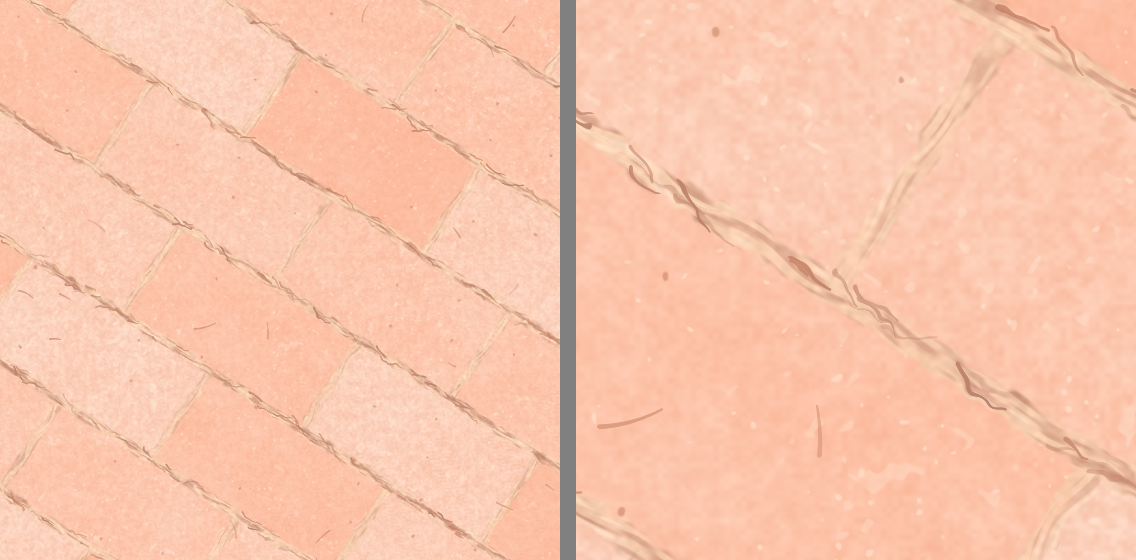
Left: the whole. Right: its middle third, enlarged.
This texture is drawn by a WebGL 1 fragment shader. Its source:

```glsl
precision highp float;
// Sun-bleached terracotta paving in running bond, turned across the canvas.
// Bricks come from a rotated, half-offset grid; noise gives grain and frayed
// sandy joints, and looped cells scatter dry needles, pale chips and dark pits.
uniform vec2 u_resolution;

#define TILT 0.573          // fall of the courses, radians
#define ROW 0.1904          // course height
#define LEN 0.380           // brick length
#define ORIGIN vec2(0.117, -0.409)
#define SHEAR 0.03          // lean of the cross joints
#define LONG_HALF 0.0080    // half widths of the joints
#define CROSS_HALF 0.0078
#define NEEDLE_HALF 0.0008
#define LITTER_CELL 0.11
#define GRAIN 0.105

const vec3 PALE_CLAY = vec3(0.987, 0.820, 0.735);
const vec3 DEEP_CLAY = vec3(0.992, 0.738, 0.625);
const vec3 CHIP = vec3(1.0, 0.91, 0.83);
const vec3 SAND = vec3(0.970, 0.815, 0.690);
const vec3 SHADE = vec3(0.770, 0.540, 0.450);
const vec3 NEEDLE = vec3(0.800, 0.520, 0.410);

float hash(vec2 p) {
  return fract(sin(dot(p, vec2(127.1, 311.7))) * 43758.5);
}

float noise(vec2 p) {
  vec2 i = floor(p), f = fract(p);
  f = f * f * (3.0 - 2.0 * f);
  return mix(mix(hash(i), hash(i + vec2(1, 0)), f.x),
             mix(hash(i + vec2(0, 1)), hash(i + vec2(1, 1)), f.x), f.y);
}

float fbm(vec2 p) {
  return 0.55 * noise(p) + 0.3 * noise(p * 2.1 + 7.3) + 0.15 * noise(p * 4.3 + 3.1);
}

// Thin bent stroke centred on zero
float needle(vec2 d, float angle, float halfLen, float bend, float px) {
  float c = cos(angle), s = sin(angle);
  d = vec2(c * d.x + s * d.y, c * d.y - s * d.x);
  d.y += bend * d.x * d.x;
  float dist = length(vec2(max(abs(d.x) - halfLen, 0.0), d.y));
  float taper = NEEDLE_HALF * (1.2 - 0.5 * d.x / halfLen);
  return 1.0 - smoothstep(taper - 0.4 * px, taper + 0.8 * px, dist);
}

// One round speck in some of the cells of a fine grid
float specks(vec2 p, float cells, float chance, float px) {
  vec2 g = p * cells, id = floor(g);
  vec2 centre = 0.35 + 0.3 * vec2(hash(id + 1.7), hash(id + 9.2));
  float r = mix(0.08, 0.26, hash(id + 4.4));
  float soft = 0.04 + 0.7 * px * cells;
  return step(hash(id), chance) * (1.0 - smoothstep(r - soft, r + soft, length(fract(g) - centre)));
}

void main() {
  float px = 1.0 / u_resolution.y;
  vec2 q = gl_FragCoord.xy * px;
  q.y = 1.0 - q.y;
  float ct = cos(TILT), st = sin(TILT);
  vec2 w = vec2(ct * q.x + st * q.y, ct * q.y - st * q.x);

  // Running bond: brick index and signed distances to the joint centres
  vec2 fray = (vec2(fbm(w * 38.0), fbm(w * 38.0 + 50.0)) - 0.5) * 0.008;
  fray += (vec2(noise(w * 130.0), noise(w * 130.0 + 40.0)) - 0.5) * 0.005;
  float v = (w.y + fray.y - ORIGIN.y) / ROW;
  float row = floor(v);
  float u = (w.x + fray.x + SHEAR * w.y - ORIGIN.x) / LEN - 0.5 * (1.0 - mod(row, 2.0));
  float col = floor(u);
  float longD = (fract(v + 0.5) - 0.5) * ROW;
  float crossD = (fract(u + 0.5) - 0.5) * LEN;

  // Brick face: firing tone, mottling, grain, chips and pits
  float tone = 0.44 + 0.25 * cos(2.513 * (row - col)) - 0.21 * cos(3.1416 * col);
  tone += 0.16 * (hash(vec2(col, row) + 20.0) - 0.5);
  float mottle = fbm(w * 13.0 + row * 5.0) - 0.5;
  vec3 color = mix(PALE_CLAY, DEEP_CLAY, clamp(tone + 0.6 * mottle, -0.1, 1.1));
  float rough = mix(1.35, 0.65, clamp(tone, 0.0, 1.0));
  float grain = 0.5 * noise(w * 135.0) + 0.5 * noise(q * 300.0) - 0.5;
  color += GRAIN * rough * grain * vec3(0.25, 0.85, 1.0);
  vec2 rag = w + fray * 0.8;
  float flakes = smoothstep(0.80, 0.93, noise(rag * 125.0)) * smoothstep(0.35, 0.7, noise(w * 21.0));
  float chips = 0.7 * flakes * rough + specks(rag, 120.0, 0.07 * rough, px)
              + specks(rag + 3.0, 60.0, 0.016, px);
  color = mix(color, CHIP, 0.55 * min(chips, 1.0));
  color = mix(color, NEEDLE, 0.6 * specks(rag + 8.0, 75.0, 0.004, px));

  // Sandy joints with broken fibres along their length
  float soft = 0.0018 + px;
  float crossM = 1.0 - smoothstep(CROSS_HALF - soft, CROSS_HALF + soft, abs(crossD));
  float longM = 1.0 - smoothstep(LONG_HALF - soft, LONG_HALF + soft, abs(longD));
  vec2 bent = w + 0.012 * (vec2(noise(w * 24.0), noise(w * 24.0 + 9.0)) - 0.5);
  float crossF = noise(vec2(bent.x * 340.0, bent.y * 45.0));
  float longF = noise(vec2(bent.x * 48.0, bent.y * 340.0));
  float rim = smoothstep(0.0035, 0.0065, abs(crossD)) * smoothstep(0.3, 0.7, noise(w * 33.0));
  vec3 crossC = mix(SAND, SHADE, 0.45 * smoothstep(0.5, 0.9, crossF) + 0.22 * rim);
  crossC = mix(crossC, CHIP, 0.5 * smoothstep(0.35, 0.1, crossF));
  color = mix(color, crossC, crossM * mix(0.55, 0.95, noise(w * 30.0 + 4.0)));
  float streakD = abs(longD + 0.010 * (noise(vec2(w.x * 15.0, row)) - 0.5));
  float streak = (1.0 - smoothstep(0.0010, 0.0030 + px, streakD))
               * smoothstep(0.25, 0.6, noise(vec2(w.x * 24.0, floor(v + 0.5) + 30.0)));
  vec3 longC = mix(SAND, SHADE, min(0.65 * smoothstep(0.45, 0.85, longF) + 0.6 * streak, 1.0));
  longC = mix(longC, CHIP, 0.55 * smoothstep(0.3, 0.08, longF));
  color = mix(color, longC, longM * mix(0.7, 1.0, noise(w * 40.0 + 12.0)));
  color += 0.06 * max(longM, crossM) * (noise(q * 260.0) - 0.5);

  // Needles caught along the courses
  float caught = 0.0, line = floor(v + 0.5);
  for (int i = 0; i < 9; i++) {
    float k = float(i), cell = floor(w.x / 0.05) + mod(k, 3.0) - 1.0;
    vec2 id = vec2(cell, line * 2.0 + floor(k / 3.0) * 61.0);
    vec2 d = vec2(w.x - (cell + hash(id)) * 0.05, longD - 0.015 * (hash(id + 2.3) - 0.5));
    float n = needle(d, 1.0 * (hash(id + 5.1) - 0.5), mix(0.005, 0.020, hash(id + 6.7)),
                     22.0 * (hash(id + 8.9) - 0.5), px);
    caught = max(caught, n * step(hash(id + 11.3), 0.5) * mix(0.3, 0.95, hash(id + 13.7)));
  }
  color = mix(color, mix(NEEDLE, SHADE * 0.92, noise(vec2(line * 7.0, w.x * 20.0))), caught);

  // Loose needles lying on the faces
  float loose = 0.0;
  for (int i = 0; i < 9; i++) {
    vec2 id = floor(q / LITTER_CELL) + vec2(mod(float(i), 3.0), floor(float(i) / 3.0)) - 1.0;
    vec2 d = q - (id + vec2(hash(id + 3.3), hash(id + 7.9))) * LITTER_CELL;
    float n = needle(d, 6.28 * hash(id + 1.1), mix(0.006, 0.020, hash(id + 2.2)),
                     30.0 * (hash(id + 4.6) - 0.5), px);
    loose = max(loose, n * step(hash(id + 15.0), 0.24) * mix(0.3, 0.8, hash(id + 17.0)));
  }
  color = mix(color, NEEDLE, loose);

  gl_FragColor = vec4(clamp(color, 0.0, 1.0), 1.0);
}
```
